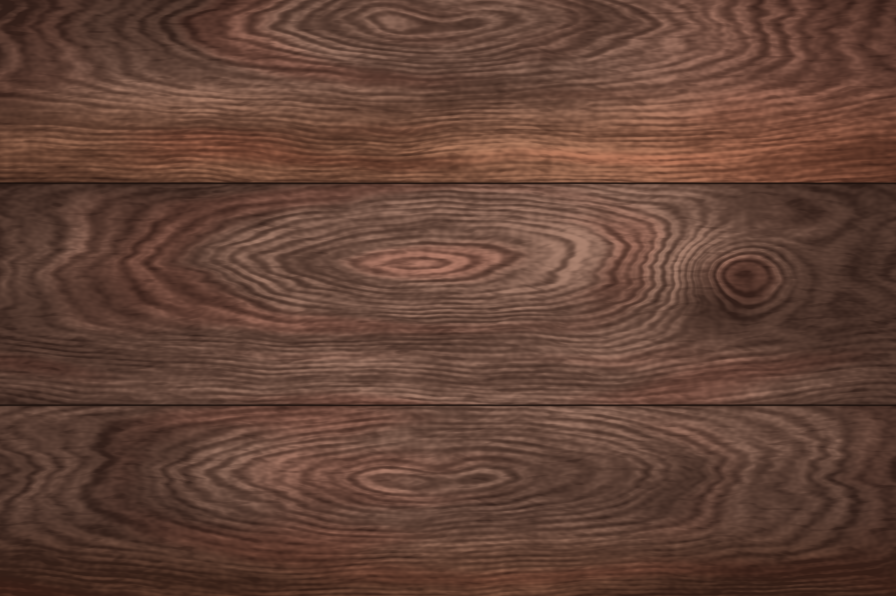
A WebGL 1 fragment shader for this texture:

```glsl
precision highp float;
// Three dark brown wood planks with nested pointed grain, knots and thin seams.
uniform vec2 u_resolution;

// Layout, in units of the canvas height
const float PLANK_PITCH = 0.3725;
const float FIRST_SEAM = 0.320;
const float SEAM_HALF_WIDTH = 0.0014;
const float BEVEL_WIDTH = 0.004;

// Grain
const float RING_COUNT = 106.0;
const float OVAL_STRETCH = 0.23;
const float OVAL_POWER = 1.5;
const float WARP = 0.030;
const float RING_CONTRAST = 0.25;
const float FIBER_CONTRAST = 0.20;

// Light
const float BASE_TONE = 0.59;
const float RIM_SHADE = 0.25;
const float PATCH_CONTRAST = 0.38;

// Colours
const vec3 DARK_WOOD = vec3(0.19, 0.12, 0.097);
const vec3 MID_WOOD = vec3(0.355, 0.25, 0.207);
const vec3 PALE_WOOD = vec3(0.67, 0.51, 0.435);
const vec3 RED_TINT = vec3(1.06, 0.97, 0.96);
const vec3 AMBER_TINT = vec3(1.06, 0.97, 0.87);
const vec3 SEAM_COLOR = vec3(0.11, 0.065, 0.05);

vec2 hashGradient(vec2 cell) {
  float a = 6.28318 * fract(sin(dot(cell, vec2(127.1, 311.7))) * 43758.55);
  return vec2(cos(a), sin(a));
}

// Gradient noise, roughly -0.7 to 0.7
float noise(vec2 p) {
  vec2 i = floor(p), f = p - i;
  vec2 u = f * f * f * (f * (f * 6.0 - 15.0) + 10.0);
  float a = dot(hashGradient(i), f);
  float b = dot(hashGradient(i + vec2(1.0, 0.0)), f - vec2(1.0, 0.0));
  float c = dot(hashGradient(i + vec2(0.0, 1.0)), f - vec2(0.0, 1.0));
  float d = dot(hashGradient(i + 1.0), f - 1.0);
  return mix(mix(a, b, u.x), mix(c, d, u.x), u.y);
}

float fbm(vec2 p) {
  float sum = 0.0, amp = 0.6;
  for (int i = 0; i < 3; i++) {
    sum += amp * noise(p);
    p = p * 2.03 + 17.3;
    amp *= 0.5;
  }
  return sum;
}

float bump(vec2 p, vec2 center, vec2 size) {
  vec2 q = (p - center) / size;
  return exp(-dot(q, q));
}

// Distance with pointed ends along x, rounded a little at the axes
float pointedOval(vec2 d) {
  vec2 q = sqrt(d * d + vec2(0.00004, 0.00008));
  return pow(pow(q.x, OVAL_POWER) + pow(q.y, OVAL_POWER), 1.0 / OVAL_POWER);
}

void main() {
  vec2 p = gl_FragCoord.xy / u_resolution.y;
  float aspect = u_resolution.x / u_resolution.y;

  // Plank index: -1 bottom, 0 middle, 1 top
  float row = (p.y - FIRST_SEAM) / PLANK_PITCH;
  float plank = floor(row);
  float across = row - plank;
  float middle = 1.0 - step(0.5, abs(plank));
  float top = step(0.5, plank);
  vec2 seed = vec2(plank * 13.7, plank * 29.3);

  // Heart of the ovals and the knot of each plank
  vec2 heart = vec2(0.73, 0.565 + 0.365 * plank + 0.035 * top);
  vec2 knot = mix(heart + vec2(0.01, 0.015), vec2(1.235, 0.535), middle);
  vec2 knotSize = mix(vec2(0.055, 0.030), vec2(0.115, 0.080), middle);
  float knotLift = mix(0.022, 0.080, middle);

  // Grain bends, with ragged oval ends that calm down around the knot
  vec2 w = p;
  w.y += WARP * fbm(p * vec2(2.4, 5.0) + seed);
  w.y += 0.004 * noise(p * vec2(10.0, 16.0) + seed);
  float ragged = 0.06 * noise(p * vec2(4.0, 17.0) + seed);
  ragged += 0.022 * noise(p * vec2(9.0, 60.0) + seed);
  w.x += ragged * (1.0 - 0.9 * bump(p, knot, knotSize * 1.6));

  // Ring height: ovals at the heart, straight grain away from it
  vec2 d = w - heart;
  float heartZone = exp(-pow(d.y / 0.10, 2.0));
  float height = pointedOval(vec2(d.x * OVAL_STRETCH * mix(0.4, 1.0, heartZone), d.y));
  height += knotLift * bump(w, knot, knotSize);

  // Thin dark growth lines, strongest near the heart
  float phase = height * RING_COUNT + 0.8 * noise(vec2(p.x * 2.0, height * 24.0) + seed);
  float ring = fract(phase);
  float ridge = smoothstep(0.0, 0.35, ring) * (1.0 - smoothstep(0.55, 1.0, ring));
  float broken = clamp(0.8 + 1.3 * noise(vec2(p.x * 6.0, height * 50.0) + seed), 0.1, 1.5);
  float rings = (ridge - 0.55) * broken * mix(0.6, 1.0, heartZone);

  // Fibers follow the rings; pores are short dark strokes
  float fiber = noise(vec2(p.x * 17.0, height * 150.0) + seed);
  float strand = noise(vec2(p.x * 2.5, height * 32.0) + seed);
  float speck = noise(vec2(p.x * 75.0, w.y * 165.0) + seed);
  float pore = smoothstep(0.15, 0.45, noise(vec2(p.x * 26.0, w.y * 125.0) + seed));

  // Tone: broad patches, grain, knot shade and light falling off at the rim
  vec2 fromCenter = (p - vec2(aspect * 0.52, 0.54)) / vec2(aspect * 0.5, 0.5);
  float tone = BASE_TONE - RIM_SHADE * dot(fromCenter, fromCenter);
  tone += PATCH_CONTRAST * fbm(p * vec2(1.5, 5.0) + seed + 5.0) + 0.09 * top;
  tone += RING_CONTRAST * rings + FIBER_CONTRAST * fiber + 0.22 * strand;
  tone += 0.12 * speck - 0.09 * pore;
  tone -= middle * 0.30 * bump(p, vec2(1.215, 0.48), vec2(0.05, 0.035));
  tone -= 0.12 * bump(w, knot, knotSize * 0.4);
  tone = clamp(tone, 0.0, 1.0);

  vec3 color = mix(DARK_WOOD, MID_WOOD, smoothstep(-0.05, 0.52, tone));
  color = mix(color, PALE_WOOD, smoothstep(0.38, 0.98, tone));

  // Reddish streaks and amber plank edges
  float redness = smoothstep(0.0, 0.5, noise(vec2(p.x * 2.2, height * 22.0) + seed));
  redness = max(redness, top * smoothstep(0.9, 1.4, p.x));
  color *= mix(vec3(1.0), RED_TINT, redness);
  color *= mix(vec3(1.0), AMBER_TINT, abs(plank) * (1.0 - smoothstep(0.1, 0.55, across)));

  // Seams with a soft bevel
  float seamDistance = abs(fract(row + 0.5) - 0.5) * PLANK_PITCH;
  float blur = 0.8 / u_resolution.y;
  color *= 1.0 - 0.2 * exp(-seamDistance / BEVEL_WIDTH);
  float seam = 1.0 - smoothstep(SEAM_HALF_WIDTH - blur, SEAM_HALF_WIDTH + blur, seamDistance);
  color = mix(color, SEAM_COLOR, 0.85 * seam);

  gl_FragColor = vec4(color, 1.0);
}
```
